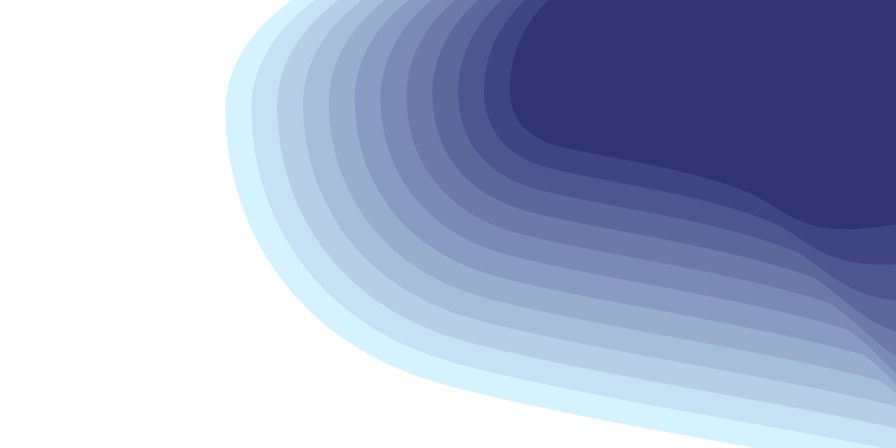
A WebGL 2 fragment shader for this background:

```glsl
#version 300 es
precision highp float;
// Nested wave-edged bands that deepen from pale cyan to navy toward the top right.
// Each band is bounded by a chain of cubic Bezier curves, blended step by step
// between an outer and an inner outline and painted from the outside in.

uniform vec2 u_resolution;
out vec4 fragColor;

const int BANDS = 12;
const int CURVES = 4;
const int STEPS = 14;

// Control points; consecutive curves share an end point. The canvas is 2 x 1.
const vec2 OUTER[13] = vec2[13](
    vec2(0.651, 1.0), vec2(0.552, 0.927), vec2(0.503, 0.844),
    vec2(0.503, 0.753), vec2(0.503, 0.518), vec2(0.638, 0.232),
    vec2(1.003, 0.138), vec2(1.354, 0.049), vec2(1.719, 0.0),
    vec2(2.109, -0.078), vec2(2.214, -0.146), vec2(2.292, -0.38),
    vec2(2.432, -0.458));
const vec2 INNER[13] = vec2[13](
    vec2(1.224, 1.0), vec2(1.164, 0.943), vec2(1.138, 0.87),
    vec2(1.138, 0.805), vec2(1.138, 0.734), vec2(1.172, 0.695),
    vec2(1.245, 0.674), vec2(1.328, 0.651), vec2(1.589, 0.62),
    vec2(1.706, 0.552), vec2(1.784, 0.505), vec2(1.823, 0.464),
    vec2(2.031, 0.505));

vec2 controlPoint(int i, float blend) {
    return mix(OUTER[i], INNER[i], blend);
}

vec2 bezier(vec2 a, vec2 b, vec2 c, vec2 d, float t) {
    float s = 1.0 - t;
    return s * s * s * a + 3.0 * s * t * (s * b + t * c) + t * t * t * d;
}

float segmentDistanceSquared(vec2 p, vec2 a, vec2 b) {
    vec2 ab = b - a, ap = p - a;
    vec2 offset = ap - ab * clamp(dot(ap, ab) / dot(ab, ab), 0.0, 1.0);
    return dot(offset, offset);
}

// True when a ray running left from p meets the segment.
bool crossesLeft(vec2 p, vec2 a, vec2 b) {
    if ((a.y > p.y) == (b.y > p.y)) return false;
    return a.x + (b.x - a.x) * (p.y - a.y) / (b.y - a.y) < p.x;
}

// Signed distance to one outline, negative on its upper right side.
float outlineDistance(vec2 p, float blend) {
    float nearest = 1e3;
    float side = 1.0;
    for (int curve = 0; curve < CURVES; curve++) {
        int first = 3 * curve;
        vec2 a = controlPoint(first, blend);
        vec2 b = controlPoint(first + 1, blend);
        vec2 c = controlPoint(first + 2, blend);
        vec2 d = controlPoint(first + 3, blend);
        vec2 previous = a;
        for (int i = 1; i <= STEPS; i++) {
            vec2 next = bezier(a, b, c, d, float(i) / float(STEPS));
            nearest = min(nearest, segmentDistanceSquared(p, previous, next));
            if (crossesLeft(p, previous, next)) side = -side;
            previous = next;
        }
    }
    return side * sqrt(nearest);
}

void main() {
    vec2 p = gl_FragCoord.xy / u_resolution * vec2(2.0, 1.0);
    float softness = 0.6 / u_resolution.y;
    vec3 color = vec3(1.0);

    // Paint inward, stopping at the first outline that excludes the point.
    for (int band = 0; band < BANDS; band++) {
        float blend = float(band) / float(BANDS - 1);
        float distanceOut = outlineDistance(p, blend);
        if (distanceOut > softness) break;
        vec3 bandColor = mix(vec3(0.83, 0.95, 1.0), vec3(0.195, 0.2, 0.465), blend);
        color = mix(color, bandColor, 1.0 - smoothstep(-softness, softness, distanceOut));
    }
    fragColor = vec4(color, 1.0);
}
```
